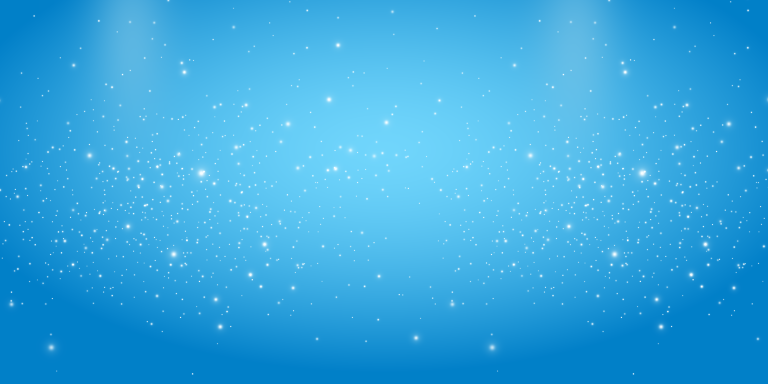
A WebGL 2 fragment shader for this background:

```glsl
#version 300 es
precision highp float;
// Blue winter sky: an oval glow, two pale light shafts and drifting bands of snow.

uniform vec2 u_resolution;
out vec4 fragColor;

const vec3 DEEP_BLUE = vec3(0.005, 0.50, 0.785);
const vec3 BRIGHT_BLUE = vec3(0.44, 0.835, 0.985);
const vec3 PALE_LIGHT = vec3(0.52, 0.79, 0.91);
const vec3 SNOW = vec3(0.96, 0.99, 1.0);

// Width after which the snow field repeats, in canvas heights
const float PERIOD = 1.148;

vec3 hash3(vec2 cell, float seed) {
    vec3 q = fract(vec3(cell.xyx + seed * 17.3) * vec3(0.1031, 0.1030, 0.0973));
    q += dot(q, q.yxz + 33.33);
    return fract((q.xxy + q.yzz) * q.zyx);
}

// Soft elliptical spot: 1 at its centre, fading to 0
float softSpot(vec2 p, vec2 centre, vec2 size) {
    vec2 d = (p - centre) / size;
    return exp(-dot(d, d));
}

// Oval sky gradient with a rounded falloff
vec3 skyColor(vec2 p, vec2 centre, vec2 radii) {
    float t = min(length((p - centre) / radii), 1.0);
    return mix(BRIGHT_BLUE, DEEP_BLUE, pow(t, 1.6));
}

// Share of cells that hold a flake: a dense drift over a thin veil
float snowDensity(vec2 p, float veil) {
    float drift = softSpot(p, vec2(0.40, 0.46), vec2(0.42, 0.21));
    float inside = smoothstep(0.05, 0.22, p.y) * (1.0 - 0.6 * smoothstep(0.82, 0.9, p.y));
    return drift + veil * inside;
}

// Bright core with a faint halo; flakes below pixel size are dimmed instead
float flake(float dist, float radius, float halo, float pixel) {
    float width = max(radius, 0.6 * pixel);
    float gain = radius * radius / (width * width);
    float core = exp(-dist * dist / (width * width));
    float glow = exp(-dist * dist / (width * width * 7.0));
    return gain * (core + halo * glow);
}

// One layer of jittered flakes, with a whole number of columns per period
float snowLayer(vec2 p, float columns, float radius, float amount, float veil, float halo, float pixel) {
    float size = PERIOD / columns;
    vec2 base = floor(p / size);
    float light = 0.0;
    for (int j = -1; j <= 1; j++) {
        for (int i = -1; i <= 1; i++) {
            vec2 cell = base + vec2(i, j);
            vec2 tile = vec2(mod(cell.x, columns), cell.y);
            vec3 rnd = hash3(tile, columns);
            vec3 look = hash3(tile + 71.0, columns);
            vec2 place = (tile + rnd.xy) * size;
            float present = step(rnd.z, amount * snowDensity(place, veil));
            float dist = length(p - (cell + rnd.xy) * size);
            float r = radius * mix(0.65, 1.25, look.x * look.x);
            light += present * mix(0.55, 1.0, look.y) * flake(dist, r, halo, pixel);
        }
    }
    return light;
}

void main() {
    vec2 p = gl_FragCoord.xy / u_resolution.y;
    float pixel = 1.0 / u_resolution.y;

    // Sky and the two upright patches of light
    vec3 color = skyColor(p, vec2(1.0, 0.61), vec2(1.14, 0.58));
    float shafts = softSpot(p, vec2(0.34, 0.92), vec2(0.10, 0.25))
                 + softSpot(p, vec2(1.50, 0.90), vec2(0.10, 0.25));
    color = mix(color, PALE_LIGHT, 0.55 * min(shafts, 1.0));

    // Snow, from fine dust to large glowing flakes
    float snow = snowLayer(p, 64.0, 0.0021, 0.50, 0.10, 0.0, pixel);
    snow += snowLayer(p, 36.0, 0.0031, 0.32, 0.22, 0.05, pixel);
    snow += snowLayer(p, 20.0, 0.0046, 0.22, 0.45, 0.15, pixel);
    snow += snowLayer(p, 10.0, 0.0066, 0.22, 0.60, 0.28, pixel);
    color = mix(color, SNOW, clamp(snow, 0.0, 1.0));

    fragColor = vec4(color, 1.0);
}
```
